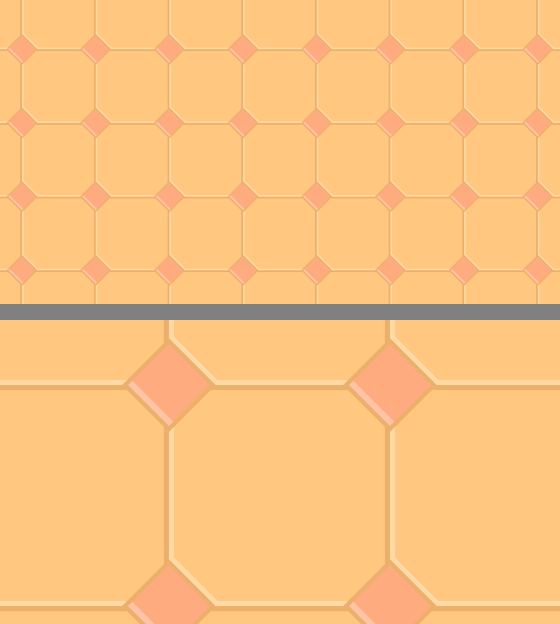
Top, the full canvas; bottom, a detail of the centre.
Write a Shadertoy shader that draws this pattern.

```glsl
// Coverage of the band lo < x < hi with edges softened by s
float band(float x, float lo, float hi, float s) {
    return smoothstep(lo - s, lo + s, x) * (1.0 - smoothstep(hi - s, hi + s, x));
}

void mainImage(out vec4 fragColor, in vec2 fragCoord) {
    // Square cells centred on the small diamond tiles
    float period = 0.2424;
    vec2 uv = fragCoord / iResolution.y;
    vec2 p = fract((uv - vec2(0.072, 0.1105)) / period + 0.5) - 0.5;
    float aa = 0.6 / (iResolution.y * period);

    // Distances along the diagonal and from the diamond centre
    float diagonal = (p.x + p.y) * 0.7071;
    float diamond = (abs(p.x) + abs(p.y)) * 0.7071;

    // Lit left, bottom and lower-left edges of the octagons
    float corner = band(diagonal, 0.145, 0.172, aa)
                 * smoothstep(-aa, aa, min(p.x, p.y));
    float lit = max(corner, max(band(p.x, 0.0, 0.023, aa), band(p.y, 0.0, 0.023, aa)));

    // Shaded right and top edges, plus the rim around each diamond
    float shade = max(band(p.x, -0.023, 0.0, aa), band(p.y, -0.023, 0.0, aa));
    float rim = 1.0 - smoothstep(-aa, aa, diamond - 0.150);

    // Diamond face with a pale streak inside its lower-left edge
    float face = 1.0 - smoothstep(-aa, aa, diamond - 0.131);
    float streak = band(-diagonal, 0.103, 0.131, aa);

    vec3 shadow = vec3(0.93, 0.69, 0.42);
    vec3 color = mix(vec3(1.0, 0.78, 0.50), vec3(1.0, 0.85, 0.65), lit);
    color = mix(color, shadow, max(shade, rim));
    vec3 pink = mix(vec3(1.0, 0.67, 0.50), vec3(1.0, 0.77, 0.65), streak);
    color = mix(color, pink, face);

    fragColor = vec4(color, 1.0);
}
```
